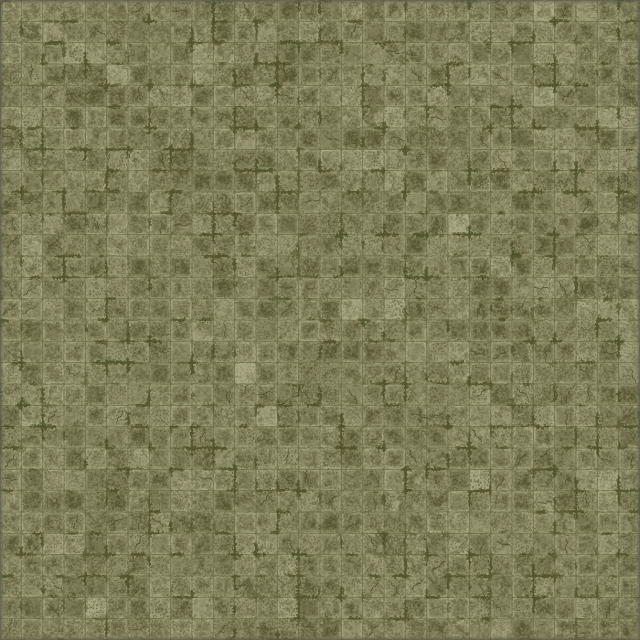
Give the GLSL for this texture, as a three.js fragment shader.

```glsl
#define TILES 30.0
#define GROUT 0.022
#define CORNER 0.09
#define SOFT 0.028
#define RIM_WIDTH 0.10
#define MOTTLE 1.15
#define GRAIN 0.42
#define WEAR 0.42
#define CRACK_SHARE 0.16
#define PALE_SHARE 0.03
#define MOSS 0.75
#define FRAME 0.007

varying vec2 vUv;

const vec3 DARK_STONE = vec3(0.39, 0.38, 0.24);
const vec3 LIGHT_STONE = vec3(0.62, 0.61, 0.47);
const vec3 GROUT_GREEN = vec3(0.41, 0.44, 0.27);
const vec3 MOSS_GREEN = vec3(0.27, 0.29, 0.12);
const vec3 STAIN_BROWN = vec3(0.32, 0.31, 0.18);
const vec3 FRAME_GREY = vec3(0.35, 0.36, 0.29);

vec2 hash2(vec2 p) {
  vec3 q = fract(vec3(p.xyx) * vec3(0.1031, 0.1030, 0.0973));
  q += dot(q, q.yzx + 33.33);
  return fract((q.xx + q.yz) * q.zy);
}

// Cellular noise: x = blended cell value, y = distance to nearest point
vec2 cells(vec2 p) {
  vec2 cell = floor(p);
  vec2 local = fract(p);
  float sum = 0.0, weight = 0.0, nearest = 4.0;
  for (int j = -1; j <= 1; j++) {
    for (int i = -1; i <= 1; i++) {
      vec2 offset = vec2(float(i), float(j));
      vec2 rnd = hash2(cell + offset + 71.0);
      vec2 toPoint = offset + 0.15 + 0.7 * rnd - local;
      float d2 = dot(toPoint, toPoint);
      float w = exp(-6.0 * d2);
      sum += w * fract(rnd.x * 7.3 + rnd.y * 5.1);
      weight += w;
      nearest = min(nearest, d2);
    }
  }
  return vec2(sum / weight, sqrt(nearest));
}

float roundedBox(vec2 p, float halfSize, float radius) {
  vec2 q = abs(p) - halfSize + radius;
  return length(max(q, 0.0)) + min(max(q.x, q.y), 0.0) - radius;
}

// Wavy hairline at a random angle, fading at its ends
float crack(vec2 p, vec2 rnd) {
  float angle = 6.2832 * rnd.x;
  vec2 q = mat2(cos(angle), -sin(angle), sin(angle), cos(angle)) * p;
  q.y += 0.25 * (rnd.y - 0.5) + 0.035 * sin(q.x * 13.0 + rnd.y * 20.0)
       + 0.018 * sin(q.x * 31.0);
  float line = 1.0 - smoothstep(0.008, 0.045, abs(q.y));
  return line * (1.0 - smoothstep(0.25, 0.5, abs(q.x + 0.2 * rnd.y)));
}

void main() {
  vec2 p = vUv * TILES;
  vec2 id = floor(p);
  vec2 local = fract(p) - 0.5;
  vec2 look = hash2(id + 3.0);
  vec2 kind = hash2(id + 47.0);
  vec2 mark = hash2(id + 113.0);

  // Layered mottling, shifted for every tile
  vec2 seeded = p + look * 19.0;
  vec2 broad = cells(seeded * 2.7);
  vec2 medium = cells(seeded * 6.0);
  float fine = cells(seeded * 14.0).x;
  float patches = cells(p * 1.6).x;
  float mottle = 0.5 * broad.x + 0.3 * medium.x + 0.2 * fine - 0.5;

  // Slightly chipped tile outline
  float inset = -roundedBox(local, 0.5 - GROUT, CORNER) - 0.03 * (medium.x - 0.5);
  float tile = smoothstep(-SOFT, SOFT, inset);

  // Stone tone: worn centre inside a paler rim
  float tone = mix(0.47, 0.83, look.x) + MOTTLE * mottle + GRAIN * (fine - 0.5);
  float centre = smoothstep(0.03, 0.24, inset + 0.3 * mottle);
  tone -= WEAR * kind.x * centre;
  float rim = 1.0 - smoothstep(0.02, RIM_WIDTH, inset);
  tone += rim * mix(0.02, 0.28, look.y);
  float pale = step(1.0 - PALE_SHARE, kind.y);
  tone += 0.35 * pale;
  vec3 color = mix(DARK_STONE, LIGHT_STONE, clamp(tone, -0.15, 1.2));

  // Pits, stains and cracks
  float pitSize = 0.26 * smoothstep(0.5, 0.9, broad.x) + 0.12 * pale;
  float pits = 1.0 - smoothstep(pitSize * 0.5, pitSize + 0.12, medium.y);
  color = mix(color, STAIN_BROWN, 0.5 * pits * smoothstep(0.3, 0.7, mark.x));
  float stain = smoothstep(0.62, 0.9, 0.6 * broad.x + 0.4 * fine);
  color = mix(color, STAIN_BROWN, 0.55 * stain * mark.y);
  float cracked = step(kind.y, CRACK_SHARE);
  color = mix(color, STAIN_BROWN, 0.75 * cracked * crack(local, mark));

  // Green joints with moss gathered in patches
  vec3 joint = mix(GROUT_GREEN, LIGHT_STONE, 0.35 * fine);
  color = mix(joint, color, tile);
  float nearJoint = 1.0 - smoothstep(0.0, 0.11, inset + 0.12 * (fine - 0.5));
  float moss = smoothstep(0.58, 0.85, patches) * nearJoint;
  color = mix(color, MOSS_GREEN, MOSS * moss);

  // Dim outer frame
  vec2 toEdge = min(vUv, 1.0 - vUv);
  float frame = 1.0 - smoothstep(0.0, FRAME, min(toEdge.x, toEdge.y));
  color = mix(color, FRAME_GREY, 0.7 * frame);

  gl_FragColor = vec4(color, 1.0);
}
```
